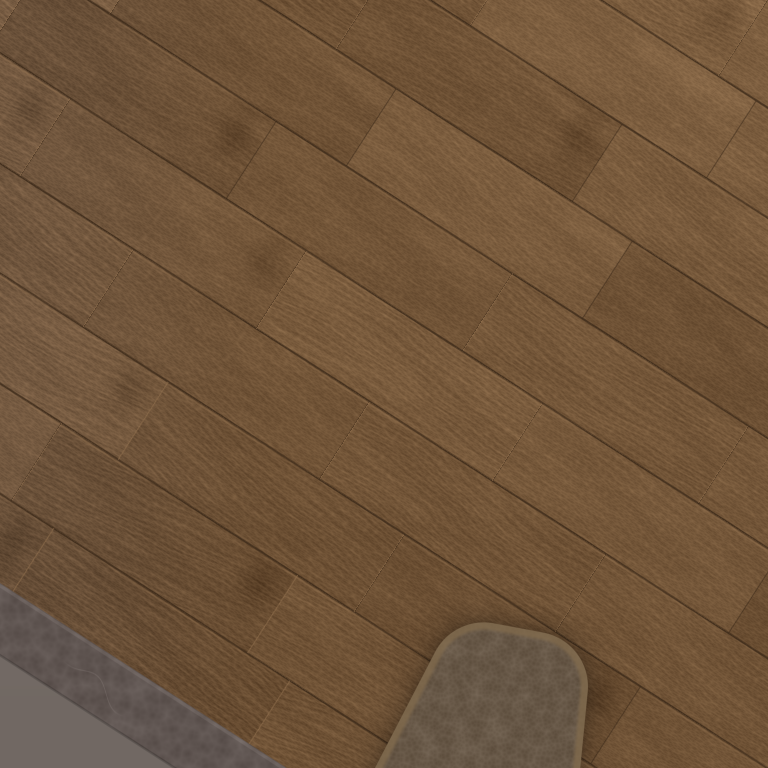
Reproduce this texture procedurally as a Shadertoy shader.

```glsl
// Oak planks laid on a slant, with a stone border in one corner and a padded stool.
// Each plank gets its own tone and grain from a hash; layered sines draw the rings,
// cellular noise the pores and stone mottling, and distance functions the outlines.

const vec2 ALONG = vec2(0.8404, 0.5421);      // plank direction, y pointing down
const vec2 PLANK = vec2(0.3659, 0.1205);      // plank length and width
const float FIRST_SEAM = 0.058;
const float STAGGER[10] = float[10](0.295, 0.456, 0.10, 0.356, 0.06, 0.40, 0.88, 0.24, 0.0, 0.18);

const vec3 OAK_DARK = vec3(0.33, 0.23, 0.135);
const vec3 OAK_LIGHT = vec3(0.57, 0.44, 0.305);
const vec3 OAK_GREY = vec3(0.45, 0.36, 0.29);
const vec3 SEAM = vec3(0.23, 0.16, 0.095);
const vec3 STONE = vec3(0.375, 0.335, 0.32);
const vec3 PLASTER = vec3(0.445, 0.41, 0.39);
const vec3 FABRIC = vec3(0.41, 0.35, 0.285);
const vec3 PIPING = vec3(0.51, 0.42, 0.30);

float hash(vec2 p) {
    vec3 q = fract(vec3(p.xyx) * 0.1031);
    q += dot(q, q.yzx + 33.33);
    return fract((q.x + q.y) * q.z);
}

// Distance to the nearest scattered point
float cells(vec2 p) {
    vec2 base = floor(p);
    float nearest = 2.0;
    for (int j = -1; j <= 1; j++)
        for (int i = -1; i <= 1; i++) {
            vec2 c = base + vec2(i, j);
            vec2 site = c + vec2(hash(c), hash(c + 57.3));
            nearest = min(nearest, distance(p, site));
        }
    return nearest;
}

float stroke(float d, float halfWidth, float px) {
    return 1.0 - smoothstep(halfWidth - px, halfWidth + px, abs(d));
}

float fill(float d, float px) {
    return 1.0 - smoothstep(-px, px, d);
}

// Bent growth rings running at a slight angle to the plank
float rings(vec2 p, float seed) {
    float y = p.y + (seed * 0.4 - 0.27) * p.x;
    y += 0.006 * sin(p.x * 15.0 + seed * 40.0) + 0.0016 * sin(p.x * 53.0 + y * 90.0 + seed * 70.0);
    float wave = y * 690.0 + 2.5 * sin(y * 95.0 + seed * 20.0);
    return 0.65 * sin(wave) + 0.35 * sin(wave * 1.63 + 9.0 * sin(p.x * 21.0));
}

vec3 planks(vec2 board, vec2 q, float px) {
    vec2 grid = vec2(board.x, board.y - FIRST_SEAM) / PLANK;
    float row = floor(grid.y);
    grid.x -= STAGGER[clamp(int(row) + 5, 0, 9)];
    vec2 id = vec2(floor(grid.x), row) + 20.0;
    vec2 cell = fract(grid);
    vec2 local = cell * PLANK;
    float seed = hash(id), tint = hash(id + 11.7), figure = hash(id + 31.1);

    // Plank tone, grain and pores
    float tone = 0.48 + 0.24 * (tint - 0.5);
    tone += mix(0.035, 0.13, figure) * rings(local, seed);
    tone += 0.30 * (cells(local * vec2(150.0, 400.0) + id * 19.0) - 0.45);
    tone += 0.16 * (cells(local * vec2(24.0, 130.0) + id * 7.0) - 0.45);
    tone += 0.04 * sin(local.x * 23.0 + seed * 30.0 + 2.0 * sin(local.y * 60.0));

    // Knot shadow near the end of some planks
    vec2 knot = (cell - vec2(0.9, 0.35)) / vec2(0.06, 0.32);
    tone -= 0.22 * step(0.66, seed) * exp(-dot(knot, knot));

    // Sheen towards the upper right, strongest along raised plank edges
    float sheen = smoothstep(0.65, 0.0, q.y) * smoothstep(0.1, 0.75, q.x + 0.25);
    tone += 0.09 * sheen - 0.08 * smoothstep(0.45, 1.0, q.y);
    tone += 0.20 * sheen * exp(-pow((cell.y - 0.16) / 0.13, 2.0)) * smoothstep(0.35, 0.9, cell.x);

    vec3 color = mix(OAK_DARK, OAK_LIGHT, clamp(tone, -0.2, 1.2));
    color = mix(color, OAK_GREY * (0.65 + 0.6 * tone), 0.40 * smoothstep(0.4, 0.0, q.x));

    // Long seams with a pale lip, then thin end joints
    vec2 edge = (0.5 - abs(cell - 0.5)) * PLANK;
    float wear = 0.5 + 0.5 * sin(board.x * 17.0 + row * 2.4);
    color = mix(color, OAK_LIGHT, 0.45 * wear * stroke(local.y - 0.0032, 0.0010, px));
    color = mix(color, SEAM, (0.85 - 0.3 * wear) * stroke(edge.y, 0.0013, px));
    vec3 jointColor = mix(SEAM, OAK_LIGHT, step(0.6, figure));
    return mix(color, jointColor, 0.55 * stroke(edge.x, 0.0007, px));
}

vec3 border(vec2 board, vec2 q, float px) {
    float mottle = cells(q * 38.0) + 0.5 * cells(q * 110.0) - 0.65;
    vec3 slab = STONE + 0.07 * mottle;
    float vein = board.y - 0.685 - 0.012 * sin(board.x * 31.0) - 0.006 * sin(board.x * 83.0);
    slab += 0.05 * stroke(vein, 0.0008, px) * smoothstep(0.2, 0.9, sin(board.x * 24.0));
    vec3 plaster = PLASTER + 0.03 * (0.9 - q.y);
    vec3 color = mix(slab, plaster, smoothstep(-px, px, board.y - 0.717));
    color *= 1.0 - 0.18 * stroke(board.y - 0.717, 0.0016, px);
    return color + 0.05 * stroke(board.y - 0.641, 0.002, px);
}

// Rounded four-sided outline of the stool
float stoolDistance(vec2 p) {
    vec2 corner[4] = vec2[4](vec2(0.630, 0.882), vec2(0.694, 0.894), vec2(0.677, 1.068), vec2(0.529, 1.077));
    float outside = 9.0, inside = -9.0;
    for (int i = 0; i < 4; i++) {
        vec2 side = corner[(i + 1) % 4] - corner[i], w = p - corner[i];
        outside = min(outside, length(w - side * clamp(dot(w, side) / dot(side, side), 0.0, 1.0)));
        inside = max(inside, dot(w, vec2(side.y, -side.x)) / length(side));
    }
    return (inside < 0.0 ? inside : outside) - 0.0716;
}

void mainImage(out vec4 fragColor, in vec2 fragCoord) {
    vec2 q = fragCoord / iResolution.xy;
    q.y = 1.0 - q.y;
    float px = 0.75 / iResolution.y;
    vec2 board = vec2(dot(q, ALONG), dot(q, vec2(-ALONG.y, ALONG.x)));

    vec3 color = planks(board, q, px);
    color = mix(color, border(board, q, px), smoothstep(-px, px, board.y - 0.638));

    float stool = stoolDistance(q);
    color *= 1.0 - 0.22 * exp(-max(stool, 0.0) * 70.0);
    vec3 cloth = FABRIC + 0.06 * (cells(q * 45.0) - 0.5) + 0.05 * (cells(q * 190.0) - 0.5);
    cloth = mix(cloth, PIPING, 0.75 * smoothstep(-0.013, -0.006, stool));
    color = mix(color, cloth, fill(stool, px));
    fragColor = vec4(color, 1.0);
}
```
